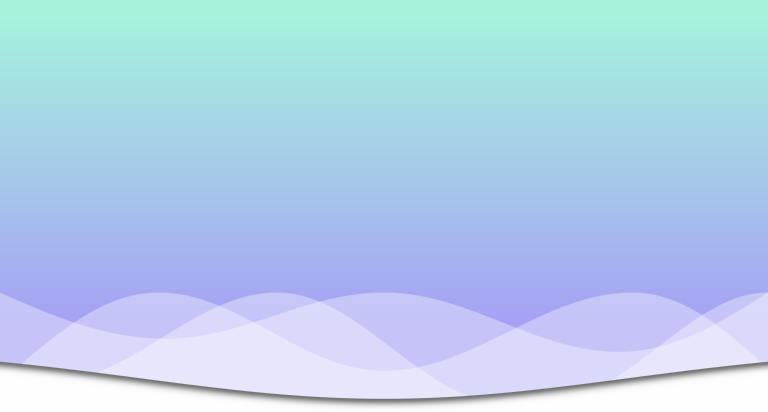
Give the GLSL for this background, as a Shadertoy shader.

```glsl
#define SKY_TOP vec3(0.650, 0.948, 0.865)
#define SKY_LOW vec3(0.650, 0.630, 0.960)
#define PAPER vec3(0.995)
#define SKY_START 0.955
#define SKY_END 0.215
#define WAVE_ALPHA 0.36
#define SHADOW_ALPHA 0.55
#define SHADOW_SIZE 0.014

const float PI = 3.14159265;
const int KNOTS = 5;

// Crests and troughs of each wave, as fractions of the canvas
const vec2 WAVE_WIDE[KNOTS] = vec2[](vec2(-0.215, 0.401), vec2(0.215, 0.178),
    vec2(0.5, 0.290), vec2(0.807, 0.146), vec2(1.193, 0.433));
const vec2 WAVE_TWIN[KNOTS] = vec2[](vec2(-0.185, -0.112), vec2(0.206, 0.290),
    vec2(0.5, 0.100), vec2(0.824, 0.290), vec2(1.215, -0.148));
const vec2 WAVE_FRONT[KNOTS] = vec2[](vec2(0.061, 0.071), vec2(0.361, 0.290),
    vec2(0.658, 0.022), vec2(0.720, 0.034), vec2(1.0, 0.290));

// Joins neighbouring crests and troughs with half cosines
float waveHeight(float x, vec2 knots[KNOTS]) {
    float height = knots[0].y;
    for (int i = 1; i < KNOTS; i++) {
        vec2 a = knots[i - 1], b = knots[i];
        float t = clamp((x - a.x) / (b.x - a.x), 0.0, 1.0);
        height += (b.y - a.y) * (0.5 - 0.5 * cos(PI * t));
    }
    return height;
}

// Antialiased coverage of the area where the field is negative
float coverage(float field) {
    return clamp(0.5 - field / max(fwidth(field), 1e-5), 0.0, 1.0);
}

// Sagging lower rim of the panel
float rimHeight(float x) {
    float u = abs(2.0 * x - 1.0);
    float parabola = 0.032 + 0.09 * u * u;
    float cosine = 0.077 - 0.045 * cos(PI * u);
    return mix(parabola, cosine, 0.5);
}

void mainImage(out vec4 fragColor, in vec2 fragCoord) {
    vec2 uv = fragCoord / iResolution.xy;

    // Vertical sky gradient
    float fade = clamp((SKY_START - uv.y) / (SKY_START - SKY_END), 0.0, 1.0);
    vec3 panel = mix(SKY_TOP, SKY_LOW, fade);

    // Translucent white waves
    float wide = coverage(uv.y - waveHeight(uv.x, WAVE_WIDE));
    float twin = coverage(uv.y - waveHeight(uv.x, WAVE_TWIN));
    float front = coverage(uv.y - waveHeight(uv.x, WAVE_FRONT));
    panel = mix(panel, vec3(1.0), WAVE_ALPHA * wide);
    panel = mix(panel, vec3(1.0), WAVE_ALPHA * twin);
    panel = mix(panel, vec3(1.0), WAVE_ALPHA * front);

    // Soft shadow cast on the paper below the rim
    float below = rimHeight(uv.x) - uv.y;
    float depth = max(below, 0.0) / SHADOW_SIZE;
    vec3 paper = PAPER * (1.0 - SHADOW_ALPHA * exp(-depth * depth));

    fragColor = vec4(mix(paper, panel, coverage(below)), 1.0);
}
```
